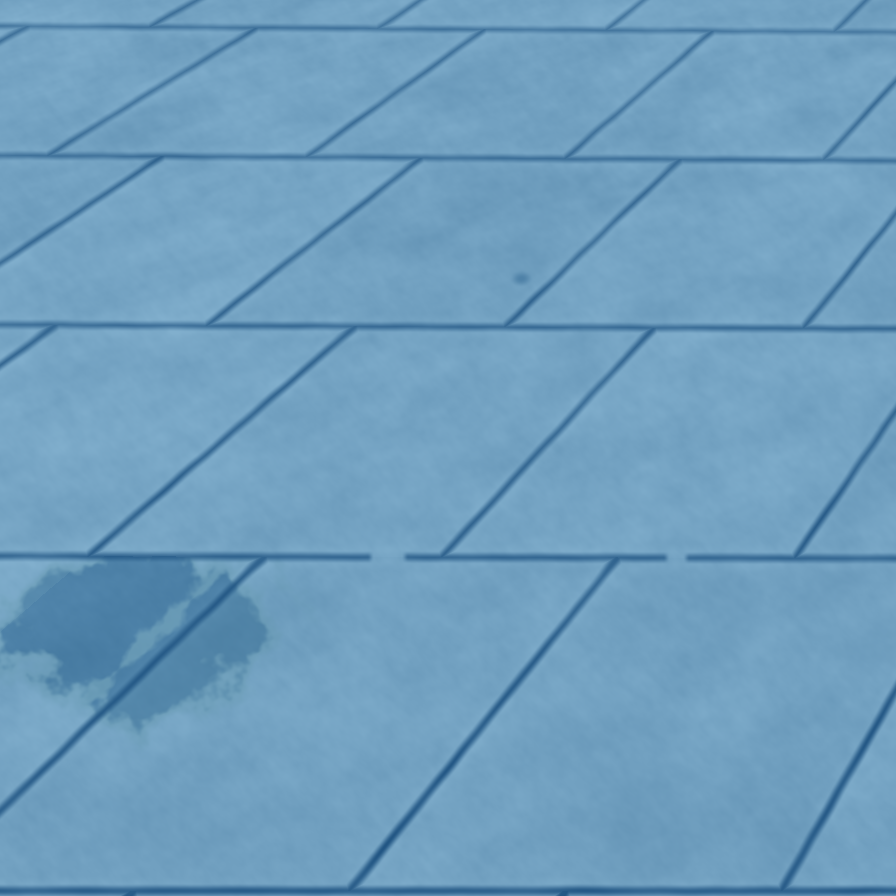
Give the GLSL for this texture, as a Shadertoy shader.

```glsl
// Blue stone paving in perspective: staggered rows of slabs with dark joints.
// Each canvas point is projected onto the ground plane, where rows and slabs
// are unit cells; gradient noise adds mottling, a ragged stain and wear.

#define HORIZON    1.0417                    // height of the horizon above the top edge
#define VANISH_X   2.0273                    // where the slanted joints converge
#define SLAB_WIDTH 0.237                     // slab width per unit of depth
#define ROW_STEP   0.10994                   // row spacing in inverse depth
#define ROW_START  0.9309                    // inverse depth of the first row joint
#define JOINT_HALF 0.0021                    // joint half width per unit of depth
#define EDGE_SOFT  0.0042                    // softness of the joint edges
#define STONE_DARK  vec3(0.405, 0.592, 0.722)
#define STONE_LIGHT vec3(0.497, 0.678, 0.797)
#define JOINT_COLOR vec3(0.130, 0.335, 0.515)
#define STAIN_COLOR vec3(0.270, 0.475, 0.630)
#define HALO_COLOR  vec3(0.395, 0.595, 0.685)

float hash(vec2 p) {
    vec3 q = fract(p.xyx * vec3(0.1031, 0.1030, 0.0973));
    q += dot(q, q.yzx + 33.33);
    return fract((q.x + q.y) * q.z);
}

vec2 gradient(vec2 cell) {
    float angle = 6.2832 * hash(cell);
    return vec2(cos(angle), sin(angle));
}

float gradientNoise(vec2 p) {
    vec2 i = floor(p), f = p - i;
    vec2 w = f * f * f * (f * (f * 6.0 - 15.0) + 10.0);
    vec2 e = vec2(1.0, 0.0);
    float low  = mix(dot(gradient(i), f), dot(gradient(i + e), f - e), w.x);
    float high = mix(dot(gradient(i + e.yx), f - e.yx),
                     dot(gradient(i + 1.0), f - 1.0), w.x);
    return mix(low, high, w.y);
}

float fbm(vec2 p) {
    float sum = 0.0, amplitude = 1.0;
    for (int i = 0; i < 4; i++) {
        sum += amplitude * gradientNoise(p);
        p = mat2(1.6, 1.2, -1.2, 1.6) * p + 7.3;
        amplitude *= 0.55;
    }
    return sum;
}

// Coverage of a shape with signed distance d and edge softness s
float cover(float d, float s) {
    return 1.0 - smoothstep(-s, s, d);
}

// Stagger of the slabs: half a slab per row, drifting a little at the far end
float rowOffset(float row) {
    return 0.107 + 0.5 * row + 0.085 * (1.0 - smoothstep(-0.7, 1.0, row));
}

void mainImage(out vec4 fragColor, in vec2 fragCoord) {
    vec2 p = fragCoord / iResolution.xy;
    p.y = 1.0 - p.y;                         // measured down from the top
    float soft = max(EDGE_SOFT, 1.0 / iResolution.y);

    // Ground plane, with a slight tilt and wobble of the rows
    float wobble = 0.0008 * gradientNoise(p * 24.0);
    float depth = p.y + HORIZON - 0.007 * (p.x - 0.5) * (1.0 - p.y) + wobble;
    float v = (ROW_START - 1.0 / depth) / ROW_STEP;
    float row = floor(v), line = round(v);
    float slant = (p.x - VANISH_X + wobble) / depth;
    float u = slant / SLAB_WIDTH - rowOffset(row);
    float slab = round(u);

    // Distances to the nearest joints, in canvas units
    float rowDist = abs(v - line) * ROW_STEP * depth * depth;
    float sideDist = (u - slab) * SLAB_WIDTH * depth / sqrt(1.0 + slant * slant);
    float halfWidth = JOINT_HALF * depth;

    // Stone: broad mottling, slanted streaks, fine grain, tone per slab
    float tone = 0.53 - 0.22 * (p.x - 0.5) + 0.3 * gradientNoise(p * 3.0 + 5.0);
    tone += 0.42 * fbm(vec2(u + 3.7 * row, v) * 3.0);
    tone += 0.20 * fbm(vec2(p.x + p.y, 2.2 * (p.y - p.x)) * 17.0);
    tone += 0.12 * gradientNoise(p * 95.0);
    tone += 0.20 * (hash(vec2(floor(u), row) + 19.0) - 0.5);
    float nearest = min(rowDist, abs(sideDist)) - halfWidth;
    tone += 0.16 * cover(nearest - 0.008, 0.005);
    vec3 color = mix(STONE_DARK, STONE_LIGHT, clamp(tone, -0.2, 1.1));

    // Ragged stain below the third row, split by a pale streak beside a joint
    vec2 stainPos = abs((p - vec2(0.153, 0.702)) / vec2(0.150, 0.096));
    float ragged = fbm(p * 17.0 + 4.0);
    float stainDist = pow(dot(pow(stainPos, vec2(1.5)), vec2(1.0)), 0.667)
                    - 0.98 + 0.45 * ragged;
    float below = step(3.0, v);
    float streak = cover(abs(sideDist + 0.022) - 0.006 - 0.022 * ragged, 0.005);
    float halo = cover(stainDist - 0.12, 0.20) * below;
    float stain = cover(stainDist, 0.09) * below * (1.0 - 0.85 * streak);
    stain *= mix(0.92, 0.68, smoothstep(-0.01, 0.01, sideDist));
    color = mix(color, HALO_COLOR, 0.65 * halo);
    color = mix(color, STAIN_COLOR + 0.06 * (tone - 0.5), stain);

    // Small speck
    float speck = length((p - vec2(0.582, 0.311)) * vec2(0.8, 1.1));
    color = mix(color, STAIN_COLOR, 0.75 * cover(speck - 0.006, 0.005));

    // Joints: the row joint has two worn gaps, side joints swell at the far end
    float gap = max(cover(abs(p.x - 0.433) - 0.019, 0.004),
                    cover(abs(p.x - 0.755) - 0.011, 0.004));
    gap *= 1.0 - step(0.5, abs(line - 3.0));
    float swell = 1.0 + 0.4 * (1.0 - smoothstep(0.0, 0.09, fract(v)));
    float wear = 0.92 + 0.25 * gradientNoise(p * 13.0 + 2.0);
    float rowJoint = cover(rowDist - halfWidth, soft) * (1.0 - 0.95 * gap);
    float sideJoint = cover(abs(sideDist) - halfWidth * swell, soft);
    float joint = max(0.92 * rowJoint, sideJoint) * wear;
    color = mix(color, JOINT_COLOR, clamp(joint, 0.0, 1.0) * mix(0.78, 1.0, p.y));

    fragColor = vec4(color, 1.0);
}
```
